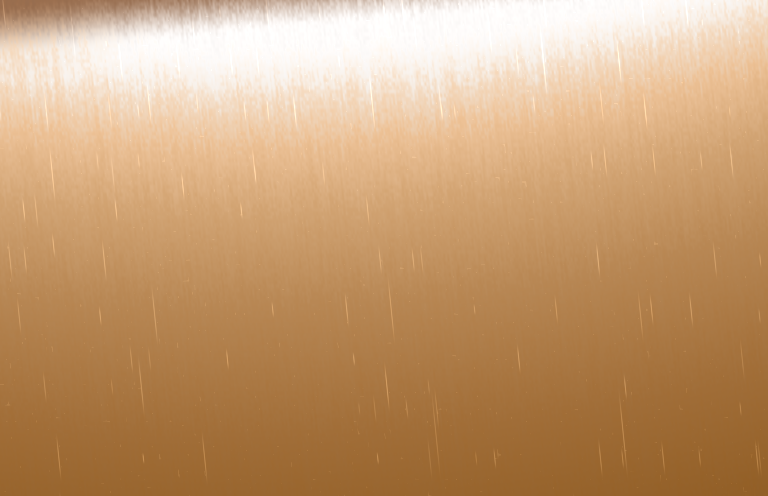
Give the GLSL for this texture, as a WebGL 2 fragment shader.

```glsl
#version 300 es
precision highp float;
// Brushed copper sheet: a soft slanted highlight over fine upright grain and sparse scratches.

#define GRAIN_TILT 0.10
#define STREAK_FREQ vec2(230.0, 13.0)
#define STREAK_AMOUNT 0.038
#define BROAD_FREQ vec2(75.0, 3.5)
#define BROAD_AMOUNT 0.022
#define SPECKLE_FREQ vec2(270.0, 130.0)
#define SPECKLE_AMOUNT 0.045
#define SCRATCH_WIDTH 0.0013
#define SCRATCH_SHARE 0.16
#define SCRATCH_GAIN 0.16
#define SHADOW_COLOR vec3(0.57, 0.39, 0.26)

uniform vec2 u_resolution;
out vec4 fragColor;

const int STOPS = 8;
const float rampStop[STOPS] = float[](0.03, 0.08, 0.14, 0.225, 0.36, 0.55, 0.82, 1.06);
const vec3 rampColor[STOPS] = vec3[](
    vec3(1.00, 0.99, 0.985), vec3(0.98, 0.95, 0.92), vec3(0.95, 0.85, 0.75),
    vec3(0.92, 0.75, 0.58), vec3(0.82, 0.64, 0.45), vec3(0.72, 0.53, 0.33),
    vec3(0.63, 0.43, 0.22), vec3(0.57, 0.37, 0.15));

float hash(vec2 p) {
    vec3 q = fract(vec3(p.xyx) * 0.1031);
    q += dot(q, q.yzx + 33.33);
    return fract((q.x + q.y) * q.z);
}

float valueNoise(vec2 p) {
    vec2 i = floor(p), f = fract(p);
    f = f * f * (3.0 - 2.0 * f);
    float low = mix(hash(i), hash(i + vec2(1, 0)), f.x);
    float high = mix(hash(i + vec2(0, 1)), hash(i + vec2(1, 1)), f.x);
    return mix(low, high, f.y);
}

// Metal tone from the bright reflection (0) down to deep copper (1).
vec3 copperRamp(float s) {
    vec3 color = rampColor[0];
    for (int i = 1; i < STOPS; i++) {
        float t = clamp((s - rampStop[i - 1]) / (rampStop[i] - rampStop[i - 1]), 0.0, 1.0);
        color = mix(color, rampColor[i], t);
    }
    return color;
}

// Thin tapering lines, at most one per cell of a jittered grid.
float scratches(vec2 p, vec2 grid, float seed) {
    vec2 cell = floor(p * grid);
    vec2 id = cell + seed;
    vec2 center = (cell + vec2(0.2 + 0.6 * hash(id + 3.1), 0.5)) / grid;
    float halfLength = (0.12 + 0.36 * hash(id + 7.7)) / grid.y;
    vec2 offset = abs(p - center);
    float pixel = 1.0 / u_resolution.y;
    float line = 1.0 - smoothstep(0.0, SCRATCH_WIDTH + 0.5 * pixel, offset.x);
    float taper = 1.0 - smoothstep(0.2, 1.0, offset.y / halfLength);
    float present = step(hash(id + 11.3), SCRATCH_SHARE);
    return line * taper * present * (0.4 + 0.6 * hash(id + 17.9));
}

void main() {
    vec2 uv = gl_FragCoord.xy / u_resolution;
    vec2 p = gl_FragCoord.xy / u_resolution.y;
    float depth = 1.0 - uv.y;

    // Brushed grain, sheared to follow the brushing direction
    vec2 g = vec2(p.x + GRAIN_TILT * p.y, p.y);
    float streak = valueNoise(g * STREAK_FREQ) - 0.5;
    float broad = valueNoise(g * BROAD_FREQ + 41.0) - 0.5;
    float speckle = valueNoise(g * SPECKLE_FREQ + 83.0) - 0.5;
    float grain = STREAK_AMOUNT * streak + BROAD_AMOUNT * broad + SPECKLE_AMOUNT * speckle;

    // Curved reflection, rising and narrowing towards the right
    float bend = 0.08 - 0.36 * (uv.x - 0.3) * (uv.x - 0.3);
    float tone = depth - bend * mix(1.0, 0.7, depth);
    float leftFade = 1.0 - smoothstep(0.0, 0.27, uv.x);
    tone = max(tone, 0.115 * leftFade);
    vec3 color = copperRamp(tone + grain * 1.15);

    // Shaded upper left edge
    float rim = 0.085 * (1.0 - uv.x / 0.58);
    float shade = 1.0 - smoothstep(rim - 0.075, rim + 0.03, depth + 0.25 * grain);
    color = mix(color, SHADOW_COLOR, 0.92 * shade);

    // Bright scratches and pinpoint glints
    float marks = 0.0;
    for (int i = 0; i < 3; i++) {
        float k = float(i);
        marks += scratches(g + 0.137 * k, vec2(13.0 + 9.0 * k, 4.0 + 3.0 * k), 29.0 * k);
    }
    float glint = smoothstep(0.93, 1.0, valueNoise(g * vec2(170.0, 120.0) + 137.0));
    color += vec3(1.0, 0.92, 0.78) * (SCRATCH_GAIN * marks + 0.06 * glint);

    // Faint tonal grain over the whole sheet
    color *= 1.0 + 0.55 * grain;
    fragColor = vec4(clamp(color, 0.0, 1.0), 1.0);
}
```
